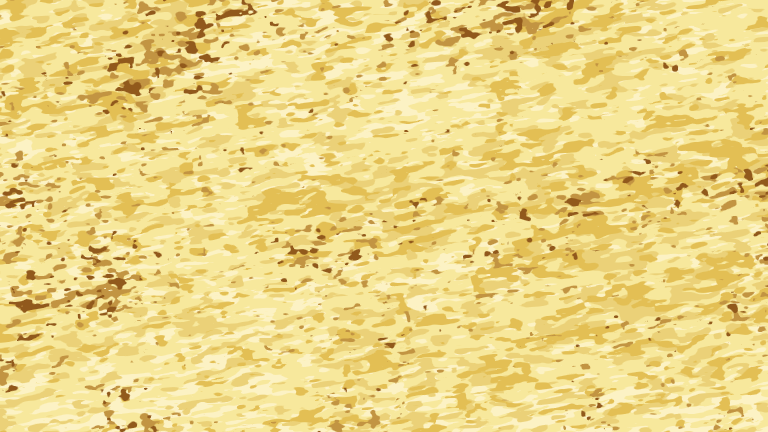
Write a Shadertoy shader that draws this texture.

```glsl
// Weathered straw-gold surface: flat, ragged flakes in tilted rows with clustered brown pits.

const vec3 STRAW  = vec3(0.97, 0.91, 0.61);
const vec3 CREAM  = vec3(0.99, 0.95, 0.77);
const vec3 WHEAT  = vec3(0.92, 0.82, 0.47);
const vec3 GOLD   = vec3(0.89, 0.75, 0.33);
const vec3 TAN    = vec3(0.76, 0.58, 0.26);
const vec3 BROWN  = vec3(0.57, 0.35, 0.11);

// Flake frequencies per canvas height (along and across the rows)
const vec2 CREAM_FREQ  = vec2(26.0, 95.0);
const vec2 WHEAT_FREQ  = vec2(25.0, 74.0);
const vec2 GOLD_FREQ   = vec2(27.0, 70.0);
const vec2 TAN_FREQ    = vec2(36.0, 68.0);
const vec2 BROWN_FREQ  = vec2(40.0, 62.0);
const vec2 PATCH_FREQ  = vec2(3.6, 6.5);

// Cut levels in standard deviations: higher means rarer
const float CREAM_CUT = 0.93;
const float WHEAT_CUT = 0.77;
const float GOLD_CUT  = 0.98;
const float TAN_CUT   = 1.54;
const float BROWN_CUT = 1.84;

const float TILT = 0.15;       // row slope in radians
const float WARP = 0.011;      // bending of the rows
const float WARP_FREQ = 21.0;
const float DETAIL = 0.43;     // share of the fine octave
const float NOISE_DEV = 0.2145; // standard deviation of one octave

float hash(vec2 cell, float seed) {
    uvec3 q = uvec3(ivec3(vec3(cell, seed))) * uvec3(1597334673u, 3812015801u, 2798796415u);
    uint h = q.x ^ q.y ^ q.z;
    h = (h ^ (h >> 16)) * 2246822519u;
    h = (h ^ (h >> 13)) * 3266489917u;
    return float((h ^ (h >> 16)) >> 8) / 16777216.0;
}

float valueNoise(vec2 p, float seed) {
    vec2 cell = floor(p);
    vec2 f = fract(p);
    f = f * f * (3.0 - 2.0 * f);
    float low  = mix(hash(cell, seed), hash(cell + vec2(1, 0), seed), f.x);
    float high = mix(hash(cell + vec2(0, 1), seed), hash(cell + vec2(1, 1), seed), f.x);
    return mix(low, high, f.y);
}

// Two-octave noise with zero mean and unit deviation
float grain(vec2 p, float seed) {
    float coarse = valueNoise(p, seed) - 0.5;
    float fine = valueNoise(p * 2.1 + 17.3, seed + 50.0) - 0.5;
    return (coarse + DETAIL * fine) / (NOISE_DEV * sqrt(1.0 + DETAIL * DETAIL));
}

// Adds a regional bias while keeping unit deviation
float biased(float field, float region, float weight) {
    return (field + weight * region) / sqrt(1.0 + weight * weight);
}

// Antialiased coverage above a cut level
float flake(float field, float cut) {
    return clamp((field - cut) / max(fwidth(field), 1e-4) + 0.5, 0.0, 1.0);
}

void mainImage(out vec4 fragColor, in vec2 fragCoord) {
    vec2 uv = fragCoord / iResolution.y;

    // Tilted, gently bent rows
    float c = cos(TILT), s = sin(TILT);
    vec2 p = mat2(c, -s, s, c) * uv + 10.0;
    vec2 bend = vec2(valueNoise(p * WARP_FREQ, 1.0), valueNoise(p * WARP_FREQ, 2.0));
    vec2 q = p + WARP * (bend - 0.5);

    // Broad regions: pitted areas and flaky areas
    float pitted = grain(p * PATCH_FREQ, 3.0);
    float flaky = grain(p * PATCH_FREQ * 0.8, 4.0);
    float pale = smoothstep(0.2, 0.0, uv.y);

    float cream = biased(grain(q * CREAM_FREQ, 5.0), flaky, -0.25) + 0.7 * pale;
    float wheat = biased(grain(q * WHEAT_FREQ, 6.0), flaky, 0.25);
    float gold  = biased(grain(q * GOLD_FREQ, 7.0), flaky, 0.35) + 0.3 * (uv.y - 0.5);
    float tan_  = biased(grain(q * TAN_FREQ, 8.0), pitted, 0.45);
    float brown = biased(grain(q * BROWN_FREQ, 9.0), pitted, 0.65);

    // Flat layers from pale to dark
    vec3 color = STRAW;
    color = mix(color, CREAM, flake(cream, CREAM_CUT));
    color = mix(color, WHEAT, flake(wheat, WHEAT_CUT));
    color = mix(color, GOLD, flake(gold, GOLD_CUT));
    color = mix(color, TAN, flake(tan_, TAN_CUT));
    color = mix(color, BROWN, flake(brown, BROWN_CUT));

    fragColor = vec4(color, 1.0);
}
```
